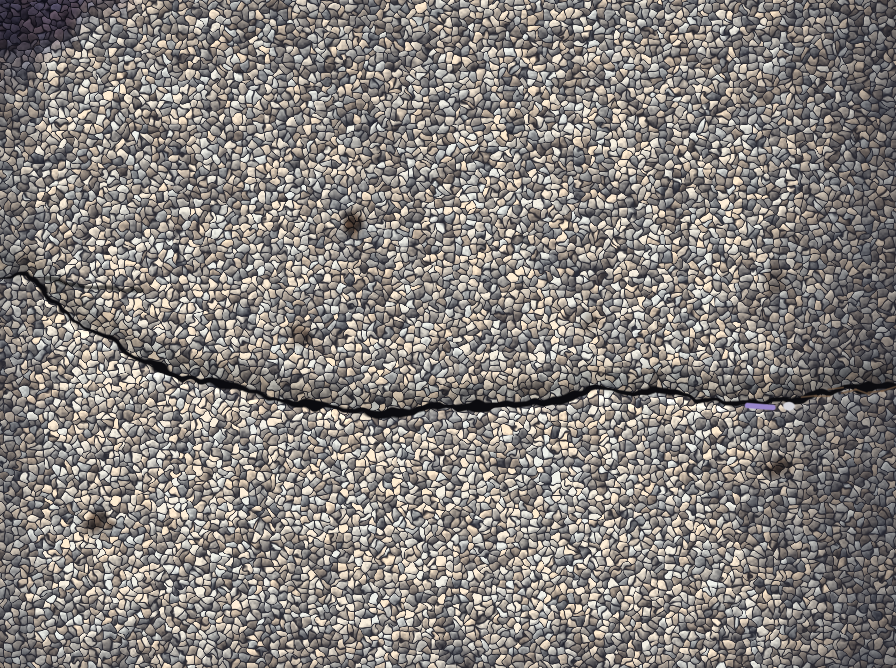
Give the GLSL for this texture, as a Shadertoy shader.

```glsl
// Sunlit asphalt of packed gravel, split by a wandering dark crack.

const float STONES = 88.0;                       // stones per canvas height
const vec2 SUN = vec2(-0.45, 0.85);              // direction towards the light
const vec3 GAP_COLOR = vec3(0.125, 0.125, 0.16);
const vec3 STONE_COLOR = vec3(0.87, 0.835, 0.78);
const vec3 CRACK_COLOR = vec3(0.045, 0.045, 0.06);
const vec3 SHADE_TINT = vec3(0.40, 0.37, 0.49);
const vec3 SCRAP_COLOR = vec3(0.60, 0.53, 0.80);
const vec3 STRAW_COLOR = vec3(0.46, 0.36, 0.27);
const float CRACK_WIDTH = 0.0052;                // typical half width
const float CRACK_ROUGHNESS = 0.010;
const float RELIEF = 0.55;

const int BENDS = 22;
const vec2 CRACK[BENDS] = vec2[BENDS](
    vec2(-0.02, 0.583), vec2(0.044, 0.589), vec2(0.078, 0.551), vec2(0.113, 0.516),
    vec2(0.165, 0.495), vec2(0.209, 0.462), vec2(0.27, 0.436), vec2(0.348, 0.423),
    vec2(0.418, 0.399), vec2(0.488, 0.392), vec2(0.566, 0.378), vec2(0.653, 0.390),
    vec2(0.749, 0.394), vec2(0.836, 0.402), vec2(0.892, 0.420), vec2(0.949, 0.409),
    vec2(0.981, 0.421), vec2(1.045, 0.402), vec2(1.132, 0.394), vec2(1.202, 0.404),
    vec2(1.263, 0.420), vec2(1.36, 0.422));

// Stains: centre and strength
const int STAINS = 6;
const vec3 STAIN[STAINS] = vec3[STAINS](
    vec3(0.531, 0.669, 0.65), vec3(0.148, 0.216, 0.55), vec3(0.449, 0.495, 0.40),
    vec3(1.164, 0.303, 0.45), vec3(0.885, 0.521, 0.35), vec3(1.160, 0.577, 0.30));

float hash(vec2 p) {
    return fract(sin(dot(p, vec2(127.1, 311.7))) * 43758.55);
}

vec2 hash2(vec2 p) {
    return vec2(hash(p), hash(p + 37.3));
}

float noise(vec2 p) {
    vec2 i = floor(p), f = fract(p);
    f = f * f * (3.0 - 2.0 * f);
    return mix(mix(hash(i), hash(i + vec2(1, 0)), f.x),
               mix(hash(i + vec2(0, 1)), hash(i + vec2(1, 1)), f.x), f.y);
}

float segmentDistance(vec2 p, vec2 a, vec2 b) {
    vec2 ab = b - a;
    return length(p - a - ab * clamp(dot(p - a, ab) / dot(ab, ab), 0.0, 1.0));
}

float crackDistance(vec2 p) {
    float d = 10.0;
    for (int i = 0; i < BENDS - 1; i++) d = min(d, segmentDistance(p, CRACK[i], CRACK[i + 1]));
    return d;
}

// Cellular gravel: x = brightness, yz = stone id
vec3 gravel(vec2 p) {
    vec2 q = p * STONES + 0.7 * vec2(noise(p * 110.0), noise(p * 110.0 + 50.0));
    vec2 cell = floor(q), id = cell, offset = vec2(0.0);
    float near = 9.0, next = 9.0;
    for (int y = -1; y <= 1; y++)
    for (int x = -1; x <= 1; x++) {
        vec2 c = cell + vec2(x, y);
        vec2 o = q - c - 0.08 - 0.84 * hash2(c);
        float d = length(o * mix(vec2(0.85, 1.15), vec2(1.15, 0.85), hash(c + 9.1)));
        if (d < near) { next = near; near = d; id = c; offset = o; }
        else next = min(next, d);
    }
    float body = smoothstep(0.0, 0.27, next - near);
    float tone = mix(0.40, 1.08, hash(id + 5.7)) + RELIEF * dot(offset, SUN);
    tone += 0.22 * (noise(p * 320.0) - 0.5);
    return vec3(mix(0.06, tone, body), id);
}

// Broad sunlight, dimmed at the borders
float sunlight(vec2 p) {
    float light = 1.12 - 0.15 * smoothstep(0.55, 1.0, p.y);
    light *= 1.0 - 0.48 * smoothstep(1.02, 1.36, p.x + 0.08 * (noise(p * 5.0) - 0.5));
    light *= 1.0 - 0.28 * smoothstep(0.09, 0.0, p.x);
    light *= 1.0 - 0.15 * smoothstep(0.10, 0.0, p.y);
    return light * (0.92 + 0.16 * noise(p * 7.0));
}

void mainImage(out vec4 fragColor, in vec2 fragCoord) {
    vec2 p = fragCoord / iResolution.y;
    float px = 1.0 / iResolution.y;

    // Stones with slight pink and tan variation
    vec3 stone = gravel(p);
    vec3 color = mix(GAP_COLOR, STONE_COLOR, clamp(stone.x * sunlight(p), 0.0, 1.15));
    float hue = hash(stone.yz + 21.0) - 0.5;
    color *= 1.0 + hue * vec3(0.09, -0.02, -0.13);

    // Stains and the shadowed upper left corner
    for (int i = 0; i < STAINS; i++) {
        float r = length(p - STAIN[i].xy) + 0.018 * (noise(p * 65.0) - 0.5);
        color *= 1.0 - STAIN[i].z * smoothstep(0.027, 0.006, r) * vec3(0.9, 1.0, 1.05);
    }
    float corner = p.x / 0.18 + (1.0 - p.y) / 0.11 + 0.5 * (noise(p * 22.0) - 0.5);
    color *= mix(vec3(1.0), SHADE_TINT, 1.0 - smoothstep(0.55, 1.45, corner));

    // Crack with ragged edges, a dim upper bank and a lit lower lip
    vec2 ragged = p + CRACK_ROUGHNESS * (vec2(noise(p * 70.0), noise(p * 70.0 + 31.0)) - 0.5);
    float d = crackDistance(ragged);
    float width = CRACK_WIDTH * mix(0.45, 1.35, noise(vec2(p.x * 24.0, 3.0)));
    width *= mix(0.55, 1.0, smoothstep(0.02, 0.36, p.x)) + 0.5 * smoothstep(1.20, 1.32, p.x);
    float lip = crackDistance(p + vec2(0.0, 0.011));
    color *= 1.0 - 0.25 * smoothstep(0.035, 0.0, crackDistance(p - vec2(0.0, 0.018)));
    color *= 1.0 + 0.12 * smoothstep(0.012, 0.0, lip);
    color = mix(color, CRACK_COLOR, smoothstep(width + 1.2 * px, width - 1.2 * px, d));
    float branch = segmentDistance(ragged, vec2(0.07, 0.58), vec2(0.21, 0.565));
    color *= 1.0 - 0.55 * smoothstep(0.005, 0.001, branch);

    // Dry straws, a lavender scrap and a pale pebble lying in the crack
    for (float i = 0.0; i < 7.0; i++) {
        vec2 a = vec2(1.20 + 0.02 * i, 0.403 + 0.015 * hash(vec2(i, 2.0)));
        vec2 b = a + vec2(0.022, 0.018 * (hash(vec2(i, 8.0)) - 0.5));
        color = mix(color, STRAW_COLOR, 0.7 * smoothstep(0.001 + px, 0.0, segmentDistance(p, a, b)));
    }
    float scrap = segmentDistance(p, vec2(1.119, 0.393), vec2(1.157, 0.390)) - 0.004;
    color = mix(color, SCRAP_COLOR, smoothstep(px, -px, scrap));
    float pebble = length((p - vec2(1.181, 0.392)) * vec2(0.8, 1.1)) - 0.007;
    color = mix(color, vec3(0.84, 0.84, 0.87), smoothstep(px, -px, pebble));

    fragColor = vec4(clamp(color, 0.0, 1.0), 1.0);
}
```
